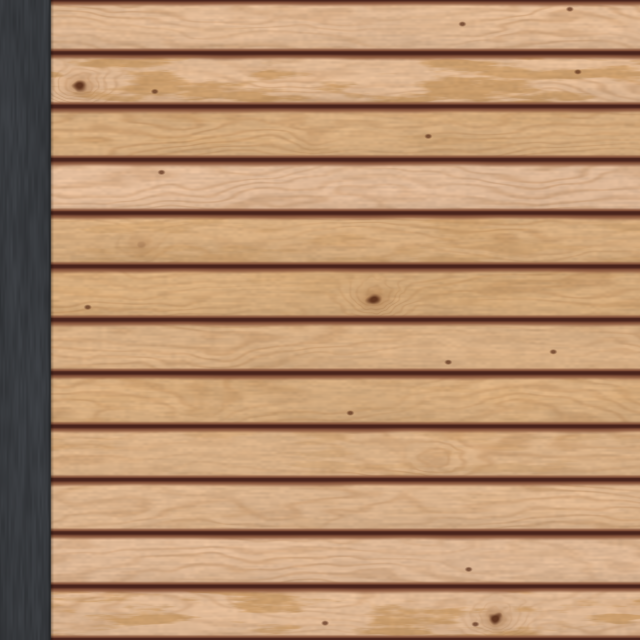
Give the GLSL for this texture, as a Shadertoy shader.

```glsl
// Twelve horizontal timber slats beside a charcoal post on the left.
// Each slat bends noise contours into wood grain around an optional knot;
// shaded seams separate the slats and vertical fibres cover the post.

const float SLATS = 12.0;
const float POST_WIDTH = 0.0795;

const vec3 PALE_WOOD = vec3(0.885, 0.735, 0.605);
const vec3 TAN_WOOD = vec3(0.825, 0.662, 0.475);
const vec3 GRAIN = vec3(0.66, 0.46, 0.28);
const vec3 GOLD_STREAK = vec3(0.75, 0.56, 0.34);
const vec3 KNOT_DARK = vec3(0.34, 0.17, 0.09);
const vec3 SEAM_BROWN = vec3(0.54, 0.34, 0.24);
const vec3 SEAM_DARK = vec3(0.29, 0.14, 0.11);
const vec3 CHARCOAL = vec3(0.21, 0.22, 0.235);

// Per slat, top to bottom: paleness, streakiness, knot strength
const vec3 SLAT_TRAITS[12] = vec3[12](
    vec3(0.85, 0.10, 0.0), vec3(0.80, 1.00, 0.9), vec3(0.20, 0.25, 0.3),
    vec3(1.00, 0.05, 0.0), vec3(0.20, 0.40, 0.5), vec3(0.10, 0.25, 1.0),
    vec3(0.40, 0.10, 0.0), vec3(0.20, 0.25, 0.2), vec3(0.45, 0.35, 0.4),
    vec3(0.65, 0.15, 0.2), vec3(0.90, 0.10, 0.0), vec3(0.85, 1.00, 0.9));

float hash(vec2 p) {
    return fract(sin(dot(p, vec2(127.1, 311.7))) * 43758.5453);
}

float noise(vec2 p) {
    vec2 i = floor(p), f = fract(p);
    f = f * f * (3.0 - 2.0 * f);
    float low = mix(hash(i), hash(i + vec2(1, 0)), f.x);
    float high = mix(hash(i + vec2(0, 1)), hash(i + vec2(1, 1)), f.x);
    return mix(low, high, f.y);
}

float fbm(vec2 p) {
    float sum = 0.0, amp = 0.5;
    for (int i = 0; i < 4; i++) {
        sum += amp * noise(p);
        p = p * 2.03 + 7.7;
        amp *= 0.5;
    }
    return sum;
}

// Wood surface; x spans the canvas, v runs from slat bottom to top
vec3 slatWood(float x, float v, float row, vec3 traits) {
    vec2 seed = vec2(row * 17.3, row * 9.1);
    vec3 col = mix(TAN_WOOD, PALE_WOOD, traits.x);
    col *= 0.97 + 0.06 * noise(vec2(x * 5.0, v * 2.0) + seed);

    // Knot distance, in slat heights
    float knotX = fract(0.365 * row - 0.24);
    vec2 toKnot = vec2((x - knotX) * SLATS, v - 0.4);
    float r = length(toKnot * vec2(0.75, 1.0));
    r += 0.06 * (noise(toKnot * 9.0 + seed) - 0.5);

    // Growth rings follow contours of a stretched field that swells at the knot
    float field = v * 1.1 + 2.2 * fbm(vec2(x * 3.5, v * 1.1) + seed);
    field += 1.3 * traits.z * exp(-7.0 * r * r);
    float rings = pow(0.5 + 0.5 * sin(field * 24.0), 2.0);
    float ringFade = noise(vec2(x * 6.0, v * 2.5) + seed + 31.0);
    col = mix(col, GRAIN, rings * (0.06 + 0.24 * ringFade));

    // Golden streaks and fine fibres
    float streak = fbm(vec2(x * 11.0, v * 5.0) + seed + 53.0);
    col = mix(col, GOLD_STREAK, 0.65 * traits.y * smoothstep(0.46, 0.64, streak));
    float fibre = noise(vec2(x * 30.0, v * 24.0) + seed);
    float pores = noise(vec2(x * 130.0, v * 18.0) + seed);
    col *= 1.0 + 0.06 * (fibre - 0.5) + 0.05 * (pores - 0.5);

    // Knot halo and dark heart
    float halo = exp(-28.0 * r * r) * traits.z;
    col = mix(col, GRAIN * 0.95, 0.55 * halo);
    float heart = 1.0 - smoothstep(0.03, 0.03 + 0.1 * traits.z, r);
    return mix(col, KNOT_DARK, 0.9 * heart * smoothstep(0.4, 0.8, traits.z));
}

// Occasional pin knots, at most one in each cell along a slat
float pinKnot(float x, float v, float row) {
    float cell = floor(x * 5.0);
    vec2 id = vec2(cell, row);
    vec2 centre = vec2((cell + 0.2 + 0.6 * hash(id + 3.0)) / 5.0,
                       0.2 + 0.65 * hash(id + 8.0));
    float d = length(vec2((x - centre.x) * SLATS * 0.7, v - centre.y));
    return step(0.86, hash(id + 5.0)) * (1.0 - smoothstep(0.015, 0.06, d));
}

// Narrow shadow above each seam, softer one below it
vec3 shadeSeam(vec3 col, float v, float wobble) {
    float above = 1.0 - abs(v - 0.012) / 0.10;
    float below = 1.0 - (1.012 - v) / (0.14 + 0.03 * wobble);
    float shade = clamp(max(above, below), 0.0, 1.0);
    col *= 1.0 - 0.05 * smoothstep(0.45, 0.0, v);
    col = mix(col, SEAM_BROWN, smoothstep(0.0, 0.6, shade));
    return mix(col, SEAM_DARK, smoothstep(0.5, 0.9, shade));
}

vec3 postWood(vec2 p) {
    float broad = fbm(vec2(p.x * 70.0, p.y * 5.0));
    float fine = noise(vec2(p.x * 330.0, p.y * 28.0));
    vec3 col = CHARCOAL * (0.82 + 0.25 * broad + 0.18 * fine);
    return col * (1.0 - 0.35 * smoothstep(0.006, 0.0, POST_WIDTH - p.x));
}

void mainImage(out vec4 fragColor, in vec2 fragCoord) {
    vec2 uv = fragCoord / iResolution.xy;
    float pixel = 1.0 / iResolution.x;
    float row = clamp(floor((1.0 - uv.y) * SLATS), 0.0, SLATS - 1.0);
    float v = fract(uv.y * SLATS);

    vec3 col = slatWood(uv.x, v, row, SLAT_TRAITS[int(row)]);
    col = mix(col, KNOT_DARK, 0.7 * pinKnot(uv.x, v, row));
    col = shadeSeam(col, v, noise(vec2(uv.x * 14.0, row * 5.0)));

    // Post with a thin contact shadow
    col *= 1.0 - 0.25 * smoothstep(0.006, 0.0, uv.x - POST_WIDTH);
    float post = 1.0 - smoothstep(-pixel, pixel, uv.x - POST_WIDTH);
    fragColor = vec4(mix(col, postWood(uv), post), 1.0);
}
```
